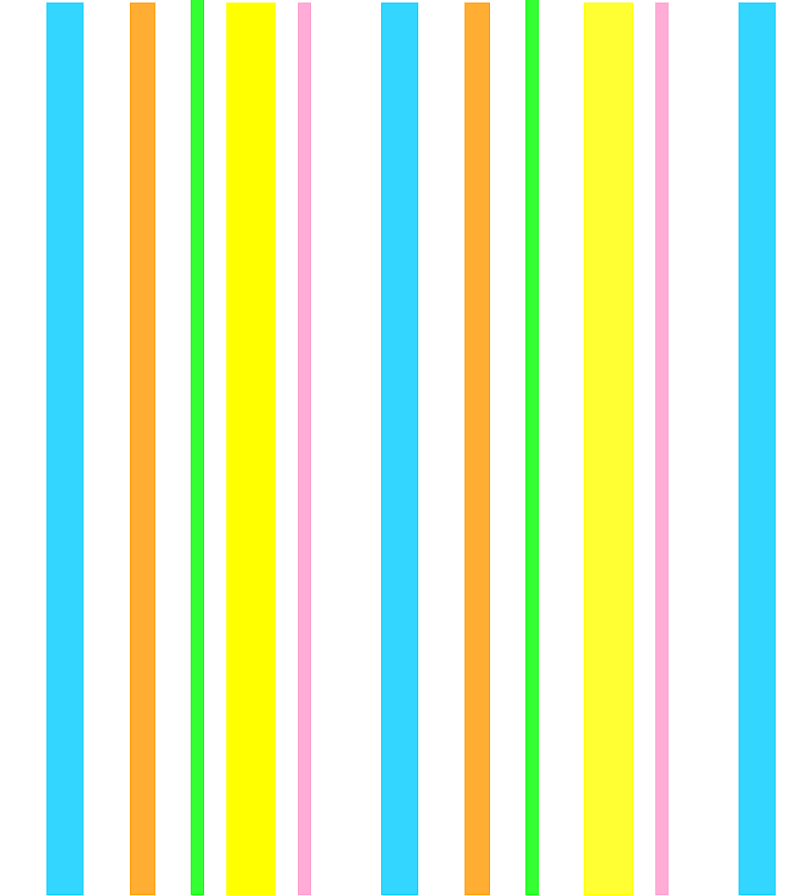
This pattern is drawn by a WebGL 1 fragment shader. Its source:

```glsl
precision highp float;
// Uneven vertical candy stripes on white, each a translucent fill with a thin pure-ink outline.
uniform vec2 u_resolution;

// Signed distance to an upright box given by its lower-left and upper-right corners.
float boxDistance(vec2 p, vec2 low, vec2 high) {
  vec2 d = abs(p - 0.5 * (low + high)) - 0.5 * (high - low);
  return length(max(d, 0.0)) + min(max(d.x, d.y), 0.0);
}

// Paints one stripe over the base colour; span holds its left and right sides.
vec3 paintStripe(vec3 base, vec2 p, float pixel, vec2 span, float top, vec3 ink, float opacity) {
  float d = boxDistance(p, vec2(span.x, 0.7), vec2(span.y, top));
  float cover = clamp(0.5 - d / pixel, 0.0, 1.0);
  float inside = clamp(0.5 - (d + 0.9) / pixel, 0.0, 1.0);
  vec3 fill = mix(vec3(1.0), ink, opacity);
  return mix(base, mix(ink, fill, inside), cover);
}

void main() {
  // The canvas is laid out as 678 by 768 units.
  vec2 p = gl_FragCoord.xy / u_resolution * vec2(678.0, 768.0);
  float pixel = 768.0 / u_resolution.y;
  vec3 color = vec3(1.0);

  for (int i = 0; i < 3; i++) {
    float n = float(i);
    // A wider gap falls before the yellow of the second group and carries on after it.
    vec2 early = p - vec2(286.5 * n + 19.5 * max(n - 1.0, 0.0), 0.0);
    vec2 late = p - vec2(286.5 * n + 19.5 * min(n, 1.0), 0.0);
    // Only the first yellow is fully opaque.
    float yellowOpacity = i == 0 ? 1.0 : 0.8;

    color = paintStripe(color, early, pixel, vec2(39.8, 71.5), 765.8, vec3(0.0, 0.8, 1.0), 0.8);
    color = paintStripe(color, early, pixel, vec2(111.2, 133.0), 765.8, vec3(1.0, 0.6, 0.0), 0.8);
    color = paintStripe(color, early, pixel, vec2(163.3, 174.7), 770.0, vec3(0.0, 1.0, 0.0), 0.8);
    color = paintStripe(color, late, pixel, vec2(193.7, 236.0), 765.8, vec3(1.0, 1.0, 0.0), yellowOpacity);
    color = paintStripe(color, late, pixel, vec2(255.0, 266.3), 765.8, vec3(1.0, 0.6, 0.8), 0.8);
  }

  gl_FragColor = vec4(color, 1.0);
}
```
